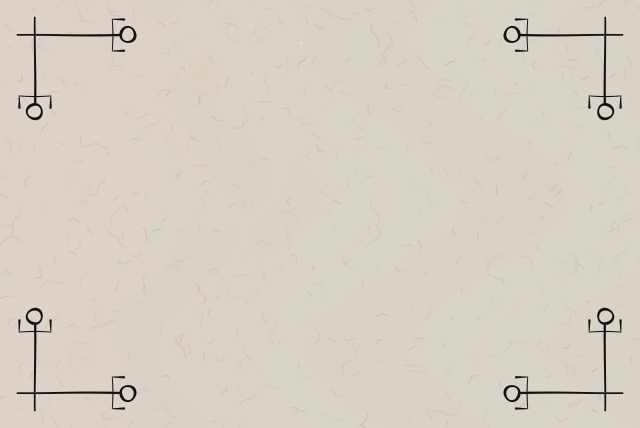
A Shadertoy shader for this texture:

```glsl
// Pale fibre-flecked paper with four mirrored ink corner ornaments.

// Canvas measured in design units, independent of resolution
const vec2 CANVAS = vec2(768.0, 512.0);
const vec3 PAPER = vec3(0.851, 0.829, 0.783);
const vec3 PAPER_WARM = vec3(0.864, 0.825, 0.782);
const vec3 INK = vec3(0.08, 0.07, 0.08);
const vec3 FIBRE_PINK = vec3(0.845, 0.715, 0.685);
const vec3 FIBRE_BLUE = vec3(0.735, 0.765, 0.760);
const vec3 FIBRE_GREY = vec3(0.800, 0.765, 0.735);
const vec3 STAIN = vec3(0.865, 0.785, 0.690);
const vec2 STAIN_CENTER = vec2(243.0, 424.0);
const vec2 FLECK_CENTER = vec2(361.5, 460.5);
const float AXIS = 42.0;          // inset of both ornament bars
const float BAR_START = 21.0;
const float RING_ACROSS = 153.5;  // ring centre on the horizontal bar
const float RING_UP = 133.5;      // ring centre on the vertical bar
const float BRACKET_GAP = 18.8;   // bracket spine to ring centre
const float BRACKET_HALF = 19.0;
const float CAP_LENGTH = 14.0;
const float FINE_CELL = 31.0;
const float LONG_CELL = 58.0;

float hash(vec2 p) {
    vec3 q = fract(vec3(p.xyx) * 0.1031);
    q += dot(q, q.yzx + 33.33);
    return fract((q.x + q.y) * q.z);
}

float coverage(float d, float pixel) {
    return clamp(0.5 - d / pixel, 0.0, 1.0);
}

// Stroke whose half width runs from ra to rb
float taperedStroke(vec2 p, vec2 a, vec2 b, float ra, float rb) {
    vec2 ab = b - a;
    float t = clamp(dot(p - a, ab) / dot(ab, ab), 0.0, 1.0);
    return length(p - a - ab * t) - mix(ra, rb, t);
}

// Bar, bracket and ring; x runs along the bar, y across it
float ornamentArm(vec2 p, float ringAt) {
    p.y -= AXIS;
    vec2 wobbly = p + vec2(0.0, 0.35 * sin(p.x * 0.045));
    float d = taperedStroke(wobbly, vec2(BAR_START, 0.0), vec2(ringAt - 9.5, 0.0), 1.0, 1.4);

    // Bracket spine and its two teardrop caps
    float spine = ringAt - BRACKET_GAP;
    vec2 m = vec2(p.x, abs(p.y));
    float bow = 0.8 * cos(p.y * 0.08);
    d = min(d, taperedStroke(m - vec2(bow, 0.0), vec2(spine, 0.0), vec2(spine, BRACKET_HALF), 0.7, 0.55));
    d = min(d, taperedStroke(m, vec2(spine, BRACKET_HALF),
                             vec2(spine + CAP_LENGTH, BRACKET_HALF - 0.3), 0.5, 1.35));

    // Hand-drawn ring with uneven thickness
    vec2 r = p - vec2(ringAt, -0.6);
    float angle = atan(r.y, r.x);
    float radius = 8.6 + 0.4 * sin(angle) * sin(angle) + 0.25 * sin(3.0 * angle);
    float halfWidth = 1.4 + 0.35 * sin(2.0 * angle + 0.8);
    return min(d, abs(length(r) - radius) - halfWidth);
}

// Scattered curved fibres, one candidate per cell
vec3 addFibres(vec3 color, vec2 p, float cell, float seed, float reach,
               float thickness, float density, float opacity, float pixel) {
    vec2 home = floor(p / cell);
    for (int j = -1; j <= 1; j++)
    for (int i = -1; i <= 1; i++) {
        vec2 id = home + vec2(i, j);
        vec2 key = id + seed;
        if (hash(key + 5.3) > density) continue;
        vec2 center = (id + vec2(hash(key + 11.7), hash(key + 23.1))) * cell;
        float angle = 6.2832 * hash(key + 37.9);
        float c = cos(angle), s = sin(angle);
        vec2 q = mat2(c, -s, s, c) * (p - center);

        // Bend the strand by a parabola plus a small wave
        float halfLength = reach * mix(0.3, 1.0, hash(key + 41.3));
        float u = q.x / halfLength;
        float bend = (hash(key + 53.7) - 0.5) * 1.1;
        float wave = 0.13 * sin(u * 4.0 + 6.0 * hash(key + 61.1));
        float slope = 2.0 * bend * u + 0.52 * cos(u * 4.0 + 6.0 * hash(key + 61.1));
        float offset = (q.y - halfLength * (bend * u * u + wave)) / sqrt(1.0 + slope * slope);
        float width = thickness * sqrt(max(0.0, 1.0 - u * u));
        float d = max(abs(offset) - width, abs(q.x) - halfLength);

        float kind = hash(key + 71.9);
        vec3 dye = kind < 0.43 ? FIBRE_PINK : (kind < 0.7 ? FIBRE_BLUE : FIBRE_GREY);
        float strength = opacity * mix(0.35, 1.0, hash(key + 83.3));
        color = mix(color, dye, strength * coverage(d, pixel));
    }
    return color;
}

void mainImage(out vec4 fragColor, in vec2 fragCoord) {
    vec2 p = fragCoord / iResolution.xy * CANVAS;
    float pixel = CANVAS.y / iResolution.y;

    // Paper: warm left side, soft mottling, one faint stain
    float drift = 35.0 * sin(p.y * 0.011 + 1.0) + 12.0 * sin(p.y * 0.037 + p.x * 0.02);
    vec3 color = mix(PAPER_WARM, PAPER, smoothstep(120.0, 400.0, p.x + drift));
    color += 0.002 * sin(p.x * 0.021 + 2.0 * sin(p.y * 0.017));
    vec2 stain = (p - STAIN_CENTER) / vec2(17.0, 20.0);
    color = mix(color, STAIN, 0.4 * exp(-dot(stain, stain)));

    // Fibres: faint long strands below, short crisp ones above
    color = addFibres(color, p, LONG_CELL, 7.0, 19.0, 1.5, 0.75, 0.45, pixel);
    color = addFibres(color, p + 13.0, LONG_CELL, 91.0, 16.0, 1.1, 0.7, 0.6, pixel);
    color = addFibres(color, p, FINE_CELL, 151.0, 9.5, 0.95, 0.9, 0.8, pixel);
    color = mix(color, vec3(0.98), coverage(length((p - FLECK_CENTER) * vec2(1.4, 0.8)) - 1.0, pixel));

    // Ornaments, folded into one corner
    vec2 corner = min(p, CANVAS - p);
    float ink = min(ornamentArm(corner, RING_ACROSS), ornamentArm(corner.yx, RING_UP));
    color = mix(color, INK, coverage(ink, pixel));
    fragColor = vec4(color, 1.0);
}
```
